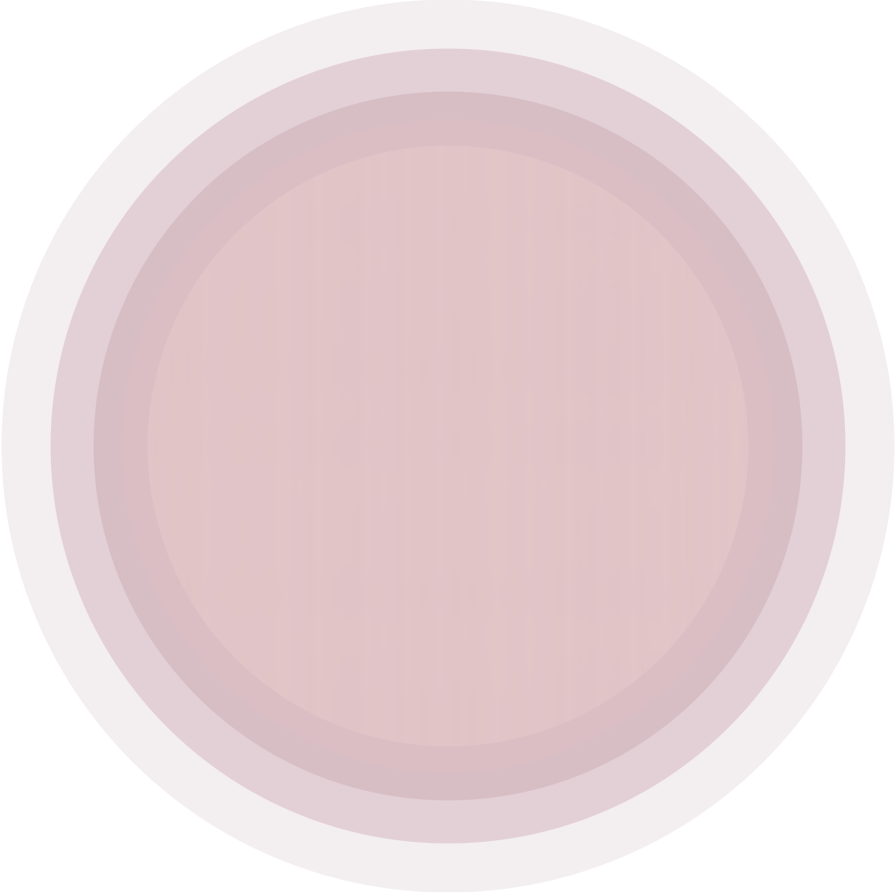
Reproduce this background procedurally as a Shadertoy shader.

```glsl
// Draws concentric pastel rose discs on white, the inner one faintly striped.

// Radii in units of the canvas's shorter side
const float RADIUS_HALO  = 0.5005;
const float RADIUS_LILAC = 0.4455;
const float RADIUS_MAUVE = 0.3973;
const float RADIUS_ROSE  = 0.3670;
const float RADIUS_CORE  = 0.3367;
const float ROSE_SOFTNESS = 0.003;

const vec3 PAPER = vec3(1.0);
const vec3 HALO  = vec3(0.953, 0.933, 0.943);
const vec3 LILAC = vec3(0.890, 0.812, 0.840);
const vec3 MAUVE = vec3(0.839, 0.745, 0.770);
const vec3 ROSE  = vec3(0.855, 0.745, 0.765);
const vec3 CORE  = vec3(0.880, 0.769, 0.779);

const float STRIPE_COUNT    = 110.0;
const float STRIPE_STRENGTH = 0.006;
const float BAND_COUNT      = 24.0;
const float BAND_STRENGTH   = 0.002;

// Sine-free hash of one number to 0..1
float hash(float n) {
    n = fract(n * 0.1031);
    n *= n + 33.33;
    n *= n + n;
    return fract(n);
}

// Smooth one-dimensional value noise
float noise(float x) {
    float cell = floor(x);
    return mix(hash(cell), hash(cell + 1.0), smoothstep(0.0, 1.0, x - cell));
}

// Lays an antialiased disc over the colour below
vec3 addDisc(vec3 below, vec3 tint, float dist, float radius, float blur) {
    return mix(tint, below, smoothstep(-blur, blur, dist - radius));
}

void mainImage(out vec4 fragColor, in vec2 fragCoord) {
    float side = min(iResolution.x, iResolution.y);
    vec2 p = (fragCoord - 0.5 * iResolution.xy) / side;
    float dist = length(p);
    float pixel = 0.75 / side;

    // Faint vertical stripes and fainter horizontal bands in the core
    float weave = STRIPE_STRENGTH * (noise((p.x + 0.5) * STRIPE_COUNT) - 0.5)
                + BAND_STRENGTH * (noise((p.y + 0.5) * BAND_COUNT + 71.0) - 0.5);

    // Discs from the largest to the smallest
    vec3 color = PAPER;
    color = addDisc(color, HALO, dist, RADIUS_HALO, pixel);
    color = addDisc(color, LILAC, dist, RADIUS_LILAC, pixel);
    color = addDisc(color, MAUVE, dist, RADIUS_MAUVE, pixel);
    color = addDisc(color, ROSE, dist, RADIUS_ROSE, ROSE_SOFTNESS);
    color = addDisc(color, CORE + weave, dist, RADIUS_CORE, pixel);

    fragColor = vec4(color, 1.0);
}
```
